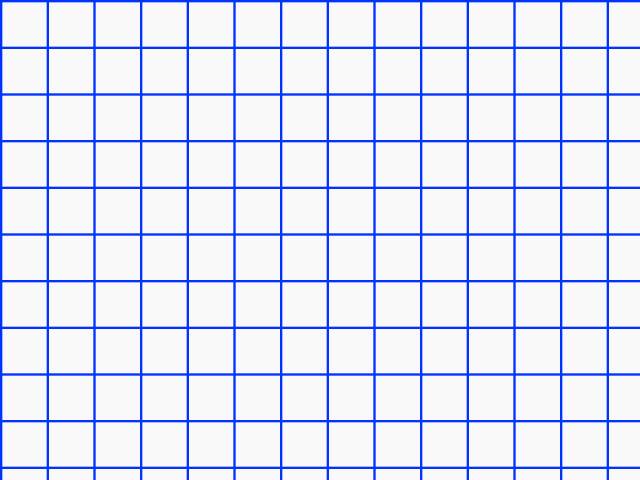
Write a Shadertoy shader that draws this pattern.

```glsl
#define ROWS (72.0 / 7.0)   // cells per canvas height
#define LINE_WIDTH 0.05     // fraction of a cell
#define PAPER vec3(0.978, 0.978, 0.98)
#define INK vec3(0.0, 0.2, 1.0)

// Pixel coverage of the lines along each axis, each starting at a cell edge
vec2 lineCoverage(vec2 cell, float pixel) {
    float halfWidth = 0.5 * LINE_WIDTH;
    vec2 centreDist = abs(fract(cell - halfWidth + 0.5) - 0.5);
    vec2 coverage = clamp((halfWidth - centreDist) / pixel + 0.5, 0.0, 1.0);
    return min(coverage, LINE_WIDTH / pixel);
}

void mainImage(out vec4 fragColor, in vec2 fragCoord) {
    // Square cells counted from the top left corner
    float pixel = ROWS / iResolution.y;
    vec2 cell = vec2(fragCoord.x, iResolution.y - fragCoord.y) * pixel;

    // Union of vertical and horizontal lines
    vec2 gap = 1.0 - lineCoverage(cell, pixel);
    fragColor = vec4(mix(INK, PAPER, gap.x * gap.y), 1.0);
}
```
